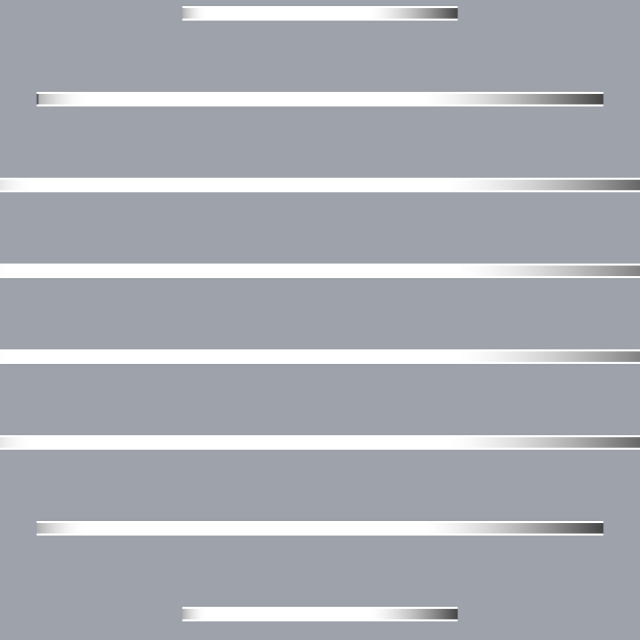
This background is drawn by a Shadertoy shader. Its source:

```glsl
// Eight level metallic bars on a flat blue-grey ground.
// Rows repeat at an even step; an ellipse sets each bar's length, and a
// shade running along the bar gives it a polished core between white rims.

const vec3  GROUND = vec3(0.620, 0.637, 0.670);
const vec3  RIM = vec3(1.0);
const float MIDDLE_Y = 0.5098;      // height of the stack's centre
const float ROW_STEP = 0.1341;      // distance between bar centres
const float OUTER_ROW = 3.5;        // outermost row, in steps from the centre
const vec2  ELLIPSE = vec2(0.5934, 0.5036);
const float HALF_HEIGHT = 0.0114;
const float CORE_HALF_HEIGHT = 0.0082;
const float LEFT_FADE = 0.09;       // share of the bar that brightens
const float RIGHT_FADE = 0.68;      // where the bar starts to darken
const float LEFT_SHADE = 0.68;
const float RIGHT_SHADE = 0.27;
const float HALO_WIDTH = 0.0016;
const float HALO_DEPTH = 0.05;
const float CAP_ROW = 2.5;          // row with a dark cap on its left end
const float CAP_WIDTH = 0.0030;
const float CAP_SHADE = 0.35;

// Coverage of the region where d is negative, softened over one pixel.
float cover(float d, float pixel) {
    return clamp(0.5 - d / pixel, 0.0, 1.0);
}

// Brightness along a bar, t from 0 at its left end to 1 at its right.
float metalShade(float t) {
    float fromLeft = 1.0 - clamp(t / LEFT_FADE, 0.0, 1.0);
    float toRight = clamp((t - RIGHT_FADE) / (1.0 - RIGHT_FADE), 0.0, 1.0);
    float rise = mix(1.0, LEFT_SHADE, fromLeft * fromLeft);
    float fall = mix(1.0, RIGHT_SHADE, pow(toRight, 1.5));
    return rise * fall;
}

void mainImage(out vec4 fragColor, in vec2 fragCoord) {
    float pixel = 1.0 / iResolution.y;
    vec2 p = (fragCoord - 0.5 * iResolution.xy) * pixel;
    p.y += 0.5 - MIDDLE_Y;

    // Nearest row and the length the ellipse allows it
    float row = clamp(floor(p.y / ROW_STEP) + 0.5, -OUTER_ROW, OUTER_ROW);
    float rowY = row * ROW_STEP;
    float reach = rowY / ELLIPSE.y;
    float halfWidth = ELLIPSE.x * sqrt(max(0.0, 1.0 - reach * reach));

    // Signed distances to the bar's ends and long edges
    float dx = abs(p.x) - halfWidth;
    float dy = abs(p.y - rowY);
    float across = cover(dx, pixel);
    float bar = across * cover(dy - HALF_HEIGHT, pixel);
    float core = cover(dy - CORE_HALF_HEIGHT, pixel);

    // Shaded core, with the dark end cap on one row
    float shade = metalShade((p.x + halfWidth) / (2.0 * halfWidth));
    float cap = cover(p.x + halfWidth - CAP_WIDTH, pixel)
              * step(abs(row - CAP_ROW), 0.1);
    shade = mix(shade, CAP_SHADE, cap);

    // Ground with a faint halo, then the bar over it
    float halo = across * exp(-max(dy - HALF_HEIGHT, 0.0) / HALO_WIDTH);
    vec3 color = GROUND * (1.0 - HALO_DEPTH * halo);
    color = mix(color, mix(RIM, vec3(shade), core), bar);

    fragColor = vec4(color, 1.0);
}
```
